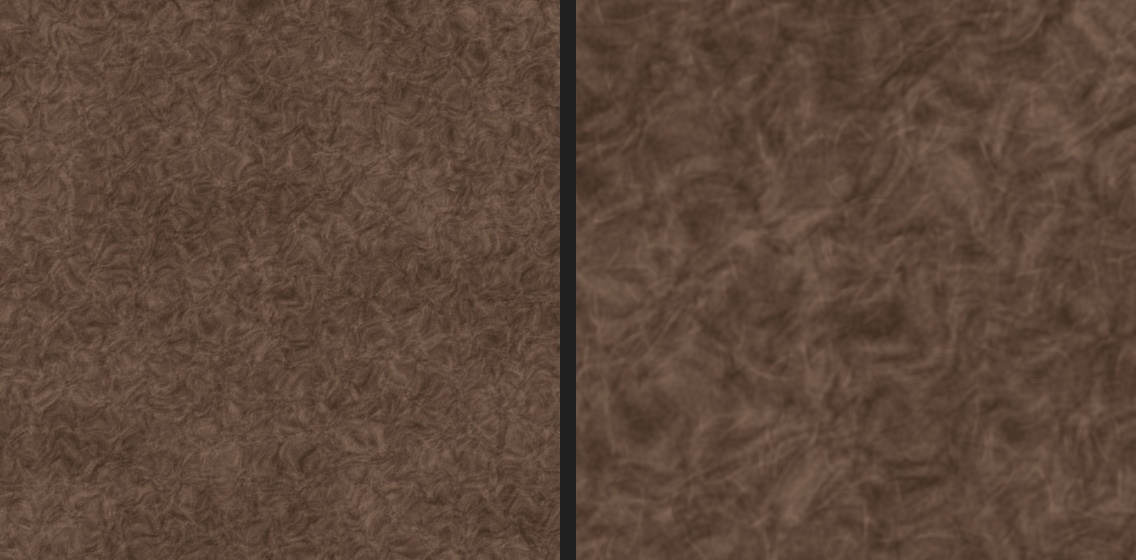
Left: the whole. Right: its middle third, enlarged.
This texture is drawn by a WebGL 1 fragment shader. Its source:

```glsl
precision highp float;
// Brown felted wool: soft mottling under a mat of short, faint fibres.

uniform vec2 u_resolution;

const vec3 WOOL_COLOR = vec3(0.370, 0.281, 0.229);
const vec3 TONE_SPREAD = vec3(0.042, 0.038, 0.035);
const float CLOUD_SCALE = 6.0;
const float PATCH_SCALE = 17.0;
const float CLUMP_SCALE = 38.0;
const float MOTTLE_SCALE = 78.0;
const float TUFT_SCALE = 145.0;
const float GRAIN_SCALE = 250.0;
const float WARP_AMOUNT = 0.007;
const float NAP_ANGLE = 0.6;         // main lie of the wool, in radians
const float NAP_STRETCH = 0.72;      // below 1 draws tufts out along the nap
const float FIBRE_SCALE = 28.0;
const float FIBRE_SCALE_STEP = 5.0;
const float FIBRE_HALF_WIDTH = 0.0011;
const float FIBRE_ANGLE_RANGE = 2.4;
const float FIBRE_STRENGTH = 0.75;
const int FIBRE_LAYERS = 6;
const float TAU = 6.2831853;

float hash(vec2 p) {
  vec3 q = fract(vec3(p.xyx) * 0.1031);
  q += dot(q, q.yzx + 33.33);
  return fract((q.x + q.y) * q.z);
}

mat2 rotation(float angle) {
  float c = cos(angle), s = sin(angle);
  return mat2(c, -s, s, c);
}

float cornerSlope(vec2 cell, vec2 offset) {
  float angle = TAU * hash(cell);
  return dot(vec2(cos(angle), sin(angle)), offset);
}

// Gradient noise scaled to a standard deviation of about one.
float noise(vec2 p) {
  vec2 i = floor(p), f = fract(p);
  vec2 w = f * f * f * (f * (f * 6.0 - 15.0) + 10.0);
  vec2 e = vec2(1.0, 0.0);
  float low = mix(cornerSlope(i, f), cornerSlope(i + e, f - e), w.x);
  float high = mix(cornerSlope(i + e.yx, f - e.yx),
                   cornerSlope(i + e.xx, f - e.xx), w.x);
  return 4.0 * mix(low, high, w.y);
}

// One layer of bent hairs, one per cell, some lighter and some darker.
float fibreLayer(vec2 uv, float scale, float seed, float pixel) {
  vec2 p = uv * scale + seed;
  vec2 home = floor(p);
  float halfWidth = FIBRE_HALF_WIDTH * scale;
  float blur = max(pixel * scale, halfWidth * 0.6);
  float sum = 0.0;
  for (int y = -1; y <= 1; y++) {
    for (int x = -1; x <= 1; x++) {
      vec2 cell = home + vec2(float(x), float(y));
      vec2 id = cell + seed * 3.0;
      vec2 center = cell + 0.2 + 0.6 * vec2(hash(id + 11.3), hash(id + 47.9));
      float angle = NAP_ANGLE + FIBRE_ANGLE_RANGE * (hash(id + 71.7) - 0.5);
      vec2 q = rotation(angle) * (p - center);
      float bend = 1.2 * (hash(id + 93.1) - 0.5);
      float halfLength = 0.35 + 0.35 * hash(id + 29.5);
      float across = abs(q.y - bend * q.x * q.x);
      float body = 1.0 - smoothstep(halfWidth - blur * 0.5, halfWidth + blur, across);
      float ends = 1.0 - smoothstep(0.4 * halfLength, halfLength, abs(q.x));
      float shade = mix(-0.8, 1.2, hash(id + 5.1));
      sum += shade * body * ends;
    }
  }
  return sum;
}

float fibres(vec2 uv, float pixel) {
  float sum = 0.0;
  for (int i = 0; i < FIBRE_LAYERS; i++) {
    float layer = float(i);
    vec2 turned = rotation(0.13 * layer) * uv;
    sum += fibreLayer(turned, FIBRE_SCALE + FIBRE_SCALE_STEP * layer,
                      17.0 + 31.7 * layer, pixel);
  }
  return sum;
}

void main() {
  float pixel = 1.0 / u_resolution.y;
  vec2 uv = gl_FragCoord.xy * pixel;

  // Wander the mottling, then stretch it along the nap
  vec2 warp = vec2(noise(uv * 21.0 + 3.7), noise(uv * 21.0 + 58.2));
  vec2 warped = uv + WARP_AMOUNT * warp;
  vec2 nap = rotation(NAP_ANGLE) * warped * vec2(1.0);
  nap.x *= NAP_STRETCH;

  // Broad clouds down to fine grain
  float tone = 0.32 * noise(uv * vec2(0.8, 1.2) * CLOUD_SCALE + 9.1);
  tone += 0.25 * noise(warped * PATCH_SCALE + 23.4);
  tone += 0.38 * noise(warped * CLUMP_SCALE + 41.6);
  tone += 0.55 * noise(nap * MOTTLE_SCALE + 67.8);
  tone += 0.45 * noise(nap * TUFT_SCALE + 85.2);
  tone += 0.25 * noise(uv * GRAIN_SCALE + 13.5);

  // Hairs lying on top
  tone += FIBRE_STRENGTH * fibres(uv, pixel);

  gl_FragColor = vec4(WOOL_COLOR + TONE_SPREAD * clamp(tone, -2.4, 2.6), 1.0);
}
```
